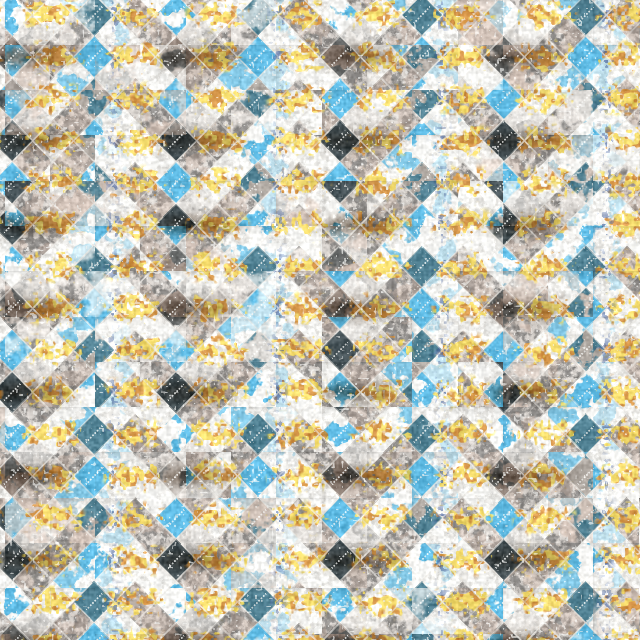
Reproduce this pattern procedurally as a Shadertoy shader.

```glsl
float hash(vec2 p) {
    vec3 h = fract(vec3(p.xyx) * 0.1031);
    h += dot(h, h.yzx + 33.33);
    return fract((h.x + h.y) * h.z);
}

float noise(vec2 p) {
    vec2 i = floor(p), f = fract(p);
    f = f * f * (3.0 - 2.0 * f);
    return mix(mix(hash(i), hash(i + vec2(1, 0)), f.x),
               mix(hash(i + vec2(0, 1)), hash(i + vec2(1, 1)), f.x), f.y);
}

float fbm(vec2 p) {
    float sum = 0.0, amp = 0.53;
    for (int i = 0; i < 4; i++) {
        sum += amp * noise(p);
        p = mat2(1.6, 1.2, -1.2, 1.6) * p + 7.3;
        amp *= 0.5;
    }
    return sum;
}

const vec3 WHITE = vec3(0.98, 0.98, 0.97);
const vec3 BLUE = vec3(0.38, 0.74, 0.90);
const vec3 TEAL = vec3(0.32, 0.51, 0.58);
const vec3 SLATE = vec3(0.29, 0.34, 0.36);
const vec3 DUST = vec3(0.83, 0.73, 0.67);

// Colour of one diamond, by its column and row in the four-step repeat
vec3 diamondColor(vec2 id, float blot, float grit) {
    float column = mod(floor(id.x), 4.0);
    float phase = mod(floor(id.y) + (id.y < 3.6 ? 2.0 : 0.0), 4.0);
    bool odd = mod(phase, 2.0) > 0.5;
    float worn = smoothstep(0.46, 0.54, blot);
    vec3 grey = mix(vec3(0.56, 0.55, 0.54), vec3(0.86, 0.84, 0.82), smoothstep(0.34, 0.66, grit));
    grey = mix(grey, DUST, 0.35 * worn);
    vec3 pale = mix(WHITE, vec3(0.84, 0.83, 0.81), 0.5 * smoothstep(0.5, 0.65, grit));
    vec3 splash = mix(WHITE, BLUE, worn);

    if (fract(id.x) > 0.25) {
        if (column < 0.5) return odd ? grey : mix(grey, pale, 0.5 + 0.3 * worn);
        if (column < 1.5) return odd ? mix(pale, BLUE, 0.75 * worn) : grey;
        if (column < 2.5) return mix(pale, BLUE, 0.35 * smoothstep(0.52, 0.6, blot));
        return odd ? pale : grey;
    }
    if (column < 0.5) {
        if (phase < 0.5) return BLUE;
        if (phase < 1.5) return SLATE;
        return phase < 2.5 ? splash : mix(SLATE, DUST * 0.85, 0.3 + 0.5 * worn);
    }
    if (column > 1.5 && column < 2.5) {
        if (phase < 0.5) return mix(TEAL, DUST, 0.75 * worn);
        if (phase < 1.5) return splash;
        return phase < 2.5 ? TEAL : BLUE;
    }
    return odd == (column < 1.5) ? grey : pale;
}

void mainImage(out vec4 fragColor, in vec2 fragCoord) {
    vec2 p = fragCoord / iResolution.y;
    p.y = 1.0 - p.y;
    float px = 22.0 / iResolution.y;

    // Diamond lattice: q counts columns and rows, local spans one diamond
    vec2 q = (p - vec2(0.019, 0.0235)) * vec2(15.62, 15.27);
    vec2 diagonal = vec2(q.x + q.y, q.x - q.y) + 0.5;
    vec2 cell = floor(diagonal), local = fract(diagonal) - 0.5;
    vec2 id = 0.5 * vec2(cell.x + cell.y, cell.x - cell.y);

    // Square patches that cut across the diamonds
    vec2 patchPos = (p - vec2(0.5026, 0.353)) * 14.13;
    vec2 patchId = floor(patchPos), inPatch = fract(patchPos);
    float seed = hash(patchId + 40.0);
    float blot = fbm(p * 42.0 + seed * 19.0);
    float grit = fbm(p * 125.0 + 9.0);
    vec3 col = diamondColor(id + vec2(0, step(0.9, seed)), blot, grit);

    float faded = step(0.72, hash(patchId + 71.0)) * smoothstep(0.38, 0.6, blot);
    col = mix(col, mix(WHITE, DUST, step(0.5, seed) * 0.7), 0.65 * faded);

    // Smoky halo beside the dark diamonds
    float rowId = floor(q.y + 0.5), dy = q.y - rowId;
    float oddRow = mod(rowId, 2.0);
    float along = mod(q.x + 1.0, 4.0) - 1.0;
    float halo = exp(-16.0 * dy * dy) * smoothstep(-0.7, 0.0, along)
               * (1.0 - smoothstep(0.5, 2.0, along)) * oddRow;
    col *= 1.0 - halo * vec3(0.38, 0.42, 0.46) * (0.6 + 0.8 * grit);

    // Yellow and orange spatter in horizontal bands
    float t = mod(q.x, 2.0) - 1.0;
    float band = exp(-13.0 * dy * dy) * (1.0 - smoothstep(0.25, 0.95, abs(t)));
    float spray = 0.6 * noise(p * 190.0) + 0.4 * noise(p * 75.0 + 5.0);
    float spatter = smoothstep(0.48, 0.66, spray + 0.42 * band - 0.2);
    vec3 pigment = mix(vec3(0.98, 0.87, 0.36), vec3(0.84, 0.55, 0.20),
                       smoothstep(0.48, 0.72, noise(p * 140.0 + 31.0) + 0.25 * halo));
    col = mix(col, pigment * (1.0 - 0.25 * halo), spatter * smoothstep(0.02, 0.3, band) * 0.85);

    // Violet-blue flecks beside the spatter
    float fleck = exp(-22.0 * pow(along - 2.5, 2.0) - 7.0 * dy * dy);
    col = mix(col, vec3(0.34, 0.44, 0.66), 0.75 * smoothstep(0.66, 0.78, noise(p * 210.0 + 3.0) + 0.18 * fleck - 0.08) * fleck);

    // Pale diamond outlines and dotted stitching
    float edge = 0.5 - max(abs(local.x), abs(local.y));
    float outline = 1.0 - smoothstep(0.012, 0.012 + px, edge);
    col = mix(col, vec3(0.93, 0.92, 0.90), outline * (0.3 + 0.5 * noise(p * 60.0)));
    float dots = length(vec2(local.x, (fract(local.y * 9.0) - 0.5) / 9.0));
    float stitched = step(abs(local.y), 0.39) * step(fract(id.x), 0.25) * step(mod(id.x, 2.0), 0.5);
    col = mix(col, WHITE, 0.75 * stitched * (1.0 - smoothstep(0.015, 0.015 + px, dots)));

    // Shaded patch seams, scratches and cloth grain
    col *= 1.0 - 0.10 * exp(-inPatch.y * 14.0) * step(0.35, seed);
    col *= 1.0 - 0.06 * exp(-inPatch.x * 20.0) * step(0.5, seed);
    col = mix(col, WHITE, 0.6 * smoothstep(0.80, 0.92, noise(p * 230.0 + 17.0)));
    float weave = noise(p * vec2(290.0, 80.0)) + noise(p * vec2(80.0, 290.0)) - 1.0;
    col += 0.07 * weave + 0.13 * (noise(p * 256.0 + 60.0) - 0.5);
    fragColor = vec4(clamp(col, 0.0, 1.0), 1.0);
}
```
